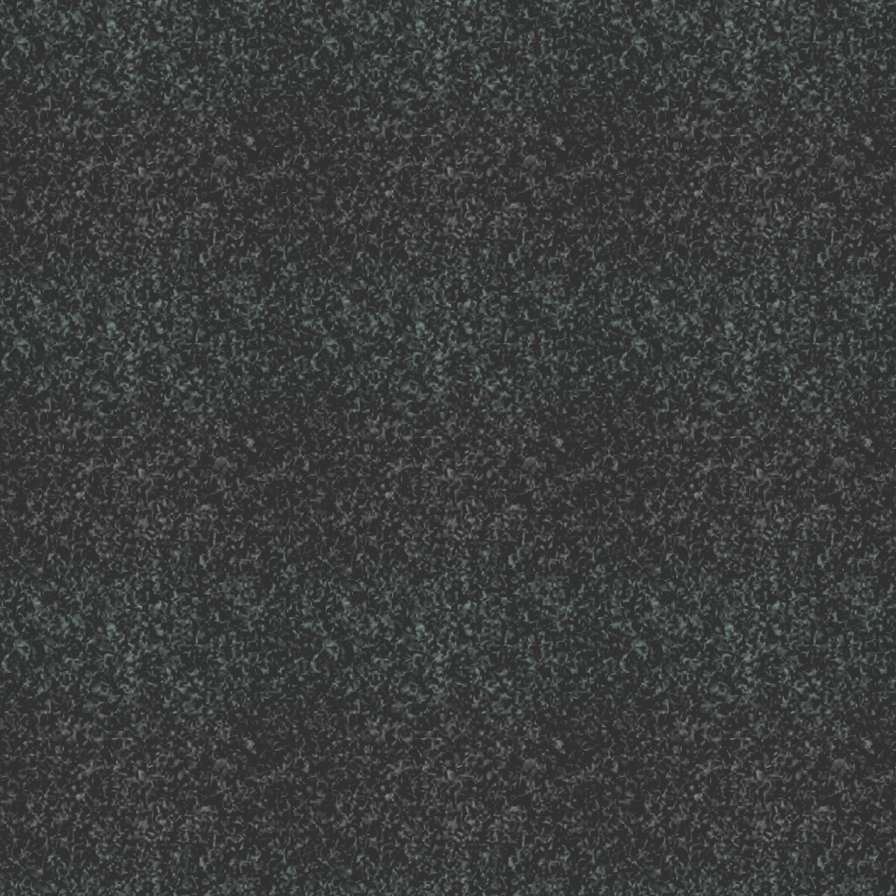
Give the GLSL for this texture, as a Shadertoy shader.

```glsl
#define REPEATS vec2(2.9, 2.97)
#define BASE vec3(0.187, 0.188, 0.188)
#define COOL_TINT vec3(0.82, 1.08, 1.02)
#define WARM_TINT vec3(1.03, 1.01, 0.97)
#define FLECK_GAIN 0.74
#define FLECK_START 0.38
#define PATCH_DEPTH 0.05
#define CURL 0.012
#define TAU 6.2831853

float hash(vec2 cell, float seed) {
    vec3 h = fract(vec3(cell.xyx + seed * 17.3) * 0.1031);
    h += dot(h, h.yzx + 33.33);
    return fract((h.x + h.y) * h.z);
}

// Value noise that wraps after the given number of cells
float tileNoise(vec2 p, vec2 cells, float seed) {
    p *= cells;
    vec2 i = floor(p);
    vec2 f = fract(p);
    f = f * f * (3.0 - 2.0 * f);
    vec2 a = mod(i, cells);
    vec2 b = mod(i + 1.0, cells);
    return mix(mix(hash(a, seed), hash(vec2(b.x, a.y), seed), f.x),
               mix(hash(vec2(a.x, b.y), seed), hash(b, seed), f.x), f.y);
}

// Broad light and dark areas with faint thread lines, about -1 to 1
float patches(vec2 p) {
    float broad = 0.55 * cos(TAU * (p.x - 0.45)) + 0.3 * cos(TAU * (p.y - 0.08));
    float blotch = tileNoise(p, vec2(7.0), 1.0) + tileNoise(p, vec2(19.0), 2.0) - 1.0;
    float rows = tileNoise(p, vec2(5.0, 58.0), 3.0) - 0.5;
    float columns = tileNoise(p, vec2(58.0, 4.0), 4.0) - 0.5;
    return broad + 1.1 * blotch + 0.5 * (rows + columns);
}

// Fine curled fibres from two layers of warped grain
float fibres(vec2 p) {
    vec2 bend = vec2(tileNoise(p, vec2(46.0), 5.0), tileNoise(p, vec2(46.0), 6.0)) - 0.5;
    vec2 q = p + CURL * bend;
    float coarse = tileNoise(q, vec2(88.0, 80.0), 7.0);
    float fine = tileNoise(q, vec2(136.0, 124.0), 8.0);
    return 0.5 * coarse + 0.5 * fine;
}

void mainImage(out vec4 fragColor, in vec2 fragCoord) {
    // Tile position, measured down from the top edge
    vec2 uv = fragCoord / iResolution.xy;
    vec2 p = vec2(uv.x, 1.0 - uv.y) * REPEATS;

    // Pale flecks over the dark ground
    float grain = fibres(p) + PATCH_DEPTH * patches(p);
    float fleck = FLECK_GAIN * pow(max(grain - FLECK_START, 0.0), 1.5);

    // Green-grey bands alternate with neutral ones
    float cool = 0.5 + 0.4 * cos(TAU * (p.y - 0.12));
    cool += 0.9 * (tileNoise(p, vec2(40.0), 9.0) - 0.5);
    vec3 tint = mix(WARM_TINT, COOL_TINT, clamp(cool, 0.0, 1.0));

    fragColor = vec4(BASE + fleck * tint, 1.0);
}
```
